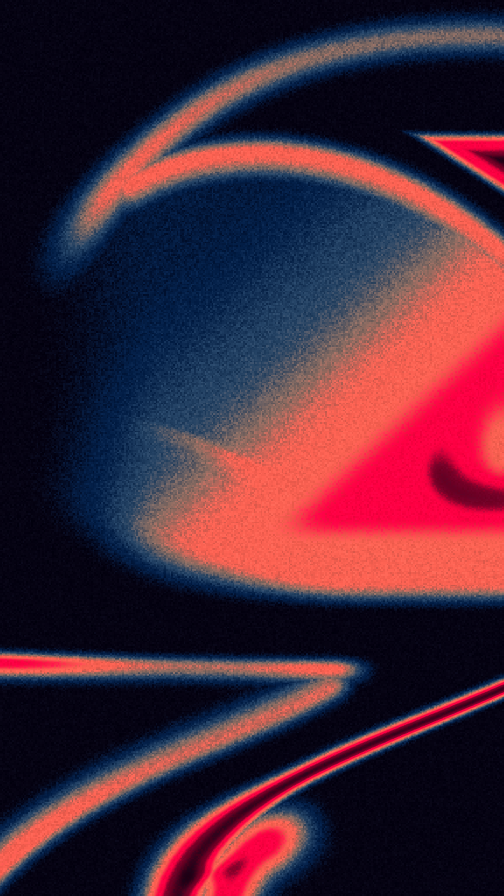
This background is drawn by a WebGL 1 fragment shader. Its source:

```glsl
precision highp float;

uniform vec2 u_resolution;

#define CANVAS vec2(9.0, 16.0)
#define STEPS 20
#define GRAIN_CELLS 32.0
#define GRAIN_HEAT 0.035
#define GRAIN_LIGHT 0.07
#define HEAT_AXIS vec2(0.68, -0.73)
#define HEAT_ORIGIN vec2(5.4, 9.1)

float hash(vec2 p) {
  vec3 q = fract(p.xyx * 0.1031);
  q += dot(q, q.yzx + 33.33);
  return fract((q.x + q.y) * q.z);
}

vec2 bezier(vec2 a, vec2 b, vec2 c, vec2 d, float t) {
  float s = 1.0 - t;
  return s * s * s * a + 3.0 * s * t * (s * b + t * c) + t * t * t * d;
}

// Signed distance (positive on the left of travel) and position along a cubic
vec2 curve(vec2 p, vec2 a, vec2 b, vec2 c, vec2 d) {
  vec2 start = a;
  vec2 nearest = vec2(100.0, 0.0);
  for (int i = 0; i < STEPS; i++) {
    vec2 end = bezier(a, b, c, d, float(i + 1) / float(STEPS));
    vec2 seg = end - start;
    vec2 rel = p - start;
    float h = clamp(dot(rel, seg) / dot(seg, seg), 0.0, 1.0);
    float dist = length(rel - seg * h);
    if (dist < abs(nearest.x)) {
      float side = seg.x * rel.y - seg.y * rel.x < 0.0 ? -1.0 : 1.0;
      nearest = vec2(dist * side, (float(i) + h) / float(STEPS));
    }
    start = end;
  }
  return nearest;
}

// Soft ridge with separate widths on its left and right
float ridge(float d, float left, float right) {
  float u = d / (d > 0.0 ? left : right);
  return exp(-u * u);
}

vec3 heatColor(float h) {
  vec3 c = vec3(0.02, 0.01, 0.07);
  c = mix(c, vec3(0.01, 0.12, 0.28), smoothstep(0.03, 0.20, h));
  c = mix(c, vec3(0.15, 0.27, 0.40), smoothstep(0.18, 0.33, h));
  c = mix(c, vec3(0.53, 0.42, 0.38), smoothstep(0.30, 0.45, h));
  c = mix(c, vec3(0.98, 0.38, 0.32), smoothstep(0.42, 0.58, h));
  c = mix(c, vec3(1.00, 0.00, 0.26), smoothstep(0.62, 0.80, h));
  c = mix(c, vec3(0.45, 0.00, 0.15), smoothstep(0.85, 1.00, h));
  return mix(c, vec3(0.10, 0.00, 0.08), smoothstep(1.00, 1.20, h));
}

// Large dome: blue at upper left, warming towards the right
float dome(vec2 p, float rimDistance) {
  float s = dot(p - HEAT_ORIGIN, HEAT_AXIS);
  float h = 0.15 + 0.16 * smoothstep(-3.4, -0.6, s) + 0.27 * smoothstep(-1.1, 1.1, s);
  h += 0.24 * smoothstep(1.1, 2.2, s) * smoothstep(6.1, 6.9, p.y);

  vec2 crease = curve(p, vec2(2.2, 8.5), vec2(3.2, 8.35), vec2(4.2, 7.8), vec2(5.4, 7.3));
  h += 0.09 * sin(3.14159 * crease.y) * ridge(crease.x, 0.09, 0.25);

  vec2 swoosh = curve(p, vec2(8.1, 8.4), vec2(7.5, 7.3), vec2(8.1, 7.05), vec2(9.3, 7.1));
  h += 0.23 * smoothstep(0.0, 0.4, swoosh.y) * ridge(swoosh.x, 0.35, 0.25);
  vec2 ember = (p - vec2(9.0, 8.05)) / vec2(0.45, 0.75);
  h -= 0.24 * exp(-dot(ember, ember));

  float reach = max(6.5 - p.x, 0.0);
  float base = 5.3 + 0.045 * reach * reach;
  float soft = mix(0.7, 0.32, smoothstep(2.0, 6.0, p.x));
  h *= smoothstep(-soft, soft, p.y - base) * smoothstep(-0.3, 3.0, p.x);
  return h * (1.0 - smoothstep(-0.3, 0.1, rimDistance));
}

float upperShapes(vec2 p) {
  vec2 rim = curve(p, vec2(1.5, 12.1), vec2(3.2, 13.8), vec2(6.6, 13.8), vec2(9.2, 11.3));
  float h = dome(p, rim.x);
  h = max(h, 0.59 * smoothstep(0.0, 0.15, rim.y) * ridge(rim.x, 0.28, 0.48));

  vec2 arc = curve(p, vec2(9.2, 15.35), vec2(5.2, 15.5), vec2(2.3, 14.2), vec2(0.5, 10.1));
  float level = mix(0.42, 0.56, smoothstep(0.2, 0.75, arc.y)) * (1.0 - smoothstep(0.75, 1.0, arc.y));
  float width = 0.36 + 0.2 * smoothstep(0.6, 1.0, arc.y);
  h = max(h, level * ridge(arc.x, width, width));

  // Wedge entering at the right
  float depth = min(13.6 - p.y, dot(p - vec2(7.55, 13.5), vec2(0.54, 0.84)));
  return max(h, 0.85 * smoothstep(-0.14, 0.2, depth) + 0.35 * smoothstep(0.2, 0.5, depth));
}

float lowerShapes(vec2 p) {
  // Folded ribbon: flat top and curved return
  vec2 top = curve(p, vec2(-0.2, 4.18), vec2(2.0, 4.12), vec2(4.5, 4.08), vec2(6.95, 4.05));
  float level = mix(0.82, 0.48, smoothstep(0.0, 0.5, top.y)) + 0.12 * smoothstep(0.6, 0.85, top.y);
  float h = level * (1.0 - smoothstep(0.86, 1.0, top.y)) * ridge(top.x, 0.18, 0.28);
  vec2 fold = curve(p, vec2(6.5, 4.1), vec2(5.0, 2.9), vec2(1.8, 2.4), vec2(-0.2, 0.3));
  level = smoothstep(0.0, 0.12, fold.y) * (0.52 + 0.12 * smoothstep(0.5, 1.0, fold.y));
  h = max(h, level * ridge(fold.x, 0.27, 0.46));

  // Diagonal ribbon, widening into the pool at the bottom
  vec2 diagonal = curve(p, vec2(9.1, 3.75), vec2(6.5, 2.6), vec2(3.2, 1.65), vec2(3.1, -0.4));
  float width = 0.16 + 0.08 * diagonal.y + 0.33 * smoothstep(0.45, 0.95, diagonal.y);
  h = max(h, 1.12 * ridge(diagonal.x, width * 0.85, width));
  vec2 pool = curve(p, vec2(6.2, 1.6), vec2(5.0, 0.95), vec2(4.2, 1.2), vec2(3.9, -0.6));
  h = max(h, 0.86 * smoothstep(0.0, 0.5, pool.y) * ridge(pool.x, 0.6, 0.5));
  vec2 hook = curve(p, vec2(3.2, 0.2), vec2(3.6, 0.35), vec2(4.0, 0.45), vec2(4.5, 0.65));
  return h + 0.2 * sin(3.14159 * hook.y) * ridge(hook.x, 0.18, 0.18);
}

void main() {
  vec2 p = gl_FragCoord.xy / u_resolution * CANVAS;
  float heat = max(upperShapes(p), lowerShapes(p));

  // Film grain
  vec2 cell = floor(p * GRAIN_CELLS);
  float grain = hash(cell) + hash(cell + 71.0) - 1.0;
  vec3 color = heatColor(max(heat, 0.02) + grain * GRAIN_HEAT);
  color += grain * GRAIN_LIGHT * (0.25 + color);
  gl_FragColor = vec4(clamp(color, 0.0, 1.0), 1.0);
}
```
